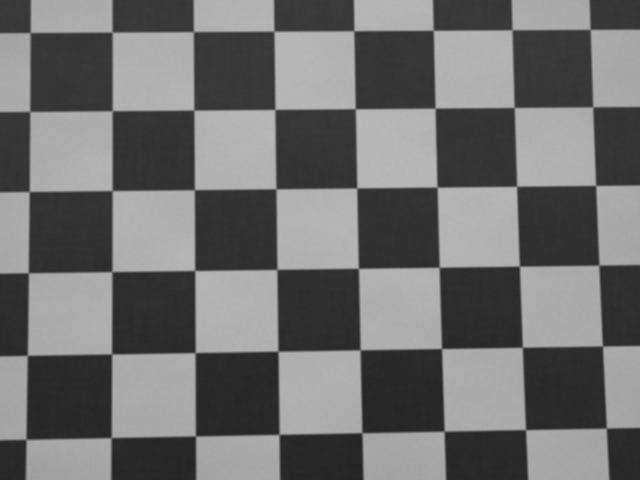
Give the GLSL for this pattern, as a Shadertoy shader.

```glsl
const vec3 LIGHT_TONE = vec3(0.69);
const vec3 DARK_TONE = vec3(0.205);
const vec2 GRID_ORIGIN = vec2(0.578, 0.436); // a grid corner, in canvas heights
const float EDGE_SOFTNESS = 0.024;           // in squares

float hash21(vec2 p) {
    vec3 q = fract(p.xyx * vec3(0.1031, 0.1030, 0.0973));
    q += dot(q, q.yzx + 33.33);
    return fract((q.x + q.y) * q.z);
}

float valueNoise(vec2 p) {
    vec2 cell = floor(p);
    vec2 f = fract(p);
    f = f * f * (3.0 - 2.0 * f);
    float low = mix(hash21(cell), hash21(cell + vec2(1.0, 0.0)), f.x);
    float high = mix(hash21(cell + vec2(0.0, 1.0)), hash21(cell + 1.0), f.x);
    return mix(low, high, f.y);
}

float fbm(vec2 p) {
    float sum = 0.0;
    float amplitude = 0.5;
    for (int i = 0; i < 3; i++) {
        sum += amplitude * valueNoise(p);
        p = p * 2.03 + 17.0;
        amplitude *= 0.5;
    }
    return sum / 0.875;
}

// Canvas position to square units, with perspective and slight lens bending
vec2 boardCoords(vec2 uv, vec2 origin) {
    float a = uv.x - origin.x;
    float b = origin.y - uv.y;
    float across = -0.075 * b + a * (5.866 - 0.27 * b - 0.08 * b * b) + 0.14 * a * a;
    float down = 0.01 + a * (0.08 + 0.09 * b) + 5.91 * b - 0.268 * b * b;
    return vec2(across, down);
}

// Soft square wave of period 2: +1 on (0,1), -1 on (1,2)
vec2 softWave(vec2 p, float softness) {
    vec2 d = abs(mod(p - 0.5, 2.0) - 1.0) - 0.5;
    return smoothstep(-softness, softness, d) * 2.0 - 1.0;
}

float checker(vec2 p, float softness) {
    vec2 wave = softWave(p, softness);
    return 0.5 + 0.5 * wave.x * wave.y;
}

// Light falls off towards the bottom and the sides
float illumination(vec2 uv) {
    vec2 offset = (uv - vec2(0.66, 0.62)) * vec2(0.75, 0.9);
    return 1.025 - 0.23 * dot(offset, offset);
}

void mainImage(out vec4 fragColor, in vec2 fragCoord) {
    vec2 uv = fragCoord / iResolution.y;
    vec2 board = boardCoords(uv, GRID_ORIGIN);

    // Checkered squares
    float softness = max(EDGE_SOFTNESS, 4.5 / iResolution.y);
    float darkMask = checker(board, softness);
    vec3 dark = DARK_TONE * mix(0.77, 1.07, smoothstep(0.0, 0.95, uv.y));
    vec3 light = LIGHT_TONE * illumination(uv);

    // Paper mottling on light squares, woven grain on dark ones
    float mottling = fbm(uv * vec2(5.0, 11.0)) - 0.5;
    float grain = valueNoise(uv * 190.0) - 0.5;
    float weave = valueNoise(uv * vec2(110.0, 24.0)) + valueNoise(uv * vec2(24.0, 110.0)) - 1.0;
    light += 0.045 * mottling + 0.012 * grain;
    dark += 0.012 * mottling + 0.010 * grain + 0.010 * weave;

    // Small tone shift from square to square
    float squareShift = hash21(floor(board) + 40.0) - 0.5;
    light += 0.012 * squareShift;
    dark += 0.008 * squareShift;

    fragColor = vec4(mix(light, dark, darkMask), 1.0);
}
```
